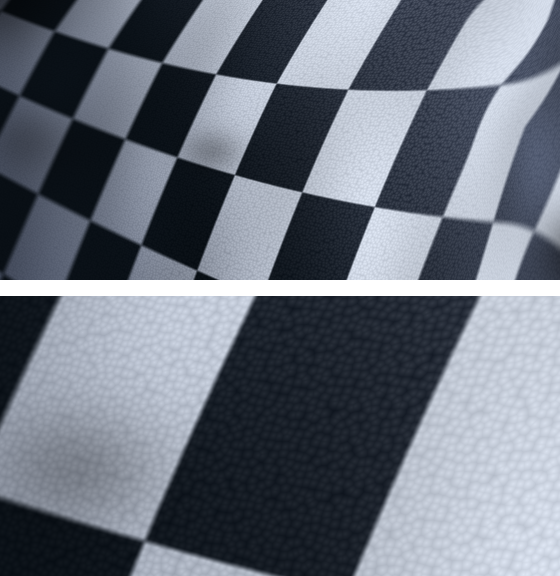
Top: the whole. Bottom: its middle third, enlarged.
Give the GLSL for this pattern, as a WebGL 1 fragment shader.

```glsl
precision highp float;

uniform vec2 u_resolution;

const vec3 DARK_SHADE = vec3(0.035, 0.06, 0.085);
const vec3 DARK_LIT = vec3(0.26, 0.29, 0.36);
const vec3 PALE_SHADE = vec3(0.25, 0.28, 0.35);
const vec3 PALE_LIT = vec3(0.78, 0.81, 0.86);
const vec2 STITCHES = vec2(25.0, 38.0);  // per check, across and down
const float WEAVE_DARK = 0.17;
const float WEAVE_PALE = 0.13;
const float BLUR_NEAR = 0.004;
const float BLUR_FAR = 0.014;
const float FOCUS_X = 1.15;
const float FOLD_X = 1.8;

vec2 hash2(vec2 p) {
  vec2 q = vec2(dot(p, vec2(127.1, 311.7)), dot(p, vec2(269.5, 183.3)));
  return fract(sin(q) * 43758.5);
}

// Distance to the nearest jittered point
float cellular(vec2 p) {
  vec2 cell = floor(p);
  vec2 local = fract(p);
  float nearest = 2.0;
  for (int j = -1; j <= 1; j++) {
    for (int i = -1; i <= 1; i++) {
      vec2 offset = vec2(float(i), float(j));
      vec2 point = offset + 0.15 + 0.7 * hash2(cell + offset);
      nearest = min(nearest, length(point - local));
    }
  }
  return nearest;
}

// Maps the canvas (height 1, y down) to check coordinates on the bent cloth
vec2 clothCoords(float x, float y) {
  float fold = pow(max(x - FOLD_X, 0.0), 2.0);

  // Rows: invert y = top + slope * v + bend * v * v
  float top = 0.038 + x * (0.406 - 0.144 * x) - 1.1 * fold;
  float slope = 0.2525 + x * (0.057 + 0.031 * x) + 3.1 * fold;
  float bend = 0.0195 + x * (0.005 + 0.003 * x);
  float root = sqrt(max(slope * slope + 4.0 * bend * (y - top), 0.0));
  float v = 2.0 * (y - top) / (slope + root);

  // Columns: undo the slant, then the widening to the right
  float straight = x + v * (0.125 + 0.034 * x * x) + 0.02 * min(v, 0.0);
  float u = 5.2 * (straight - 0.195) - 1.5 * smoothstep(0.75, 2.1, straight);
  u += 0.3 * smoothstep(1.65, 1.9, x) * clamp(3.0 * v, -1.0, 1.0);
  return vec2(u, v);
}

// Soft square wave: +1 on even cells, -1 on odd cells
float stripe(float t, float width) {
  float edge = abs(mod(t - 0.5, 2.0) - 1.0) - 0.5;
  return 2.0 * smoothstep(-width, width, edge) - 1.0;
}

float spot(vec2 p, vec2 centre, vec2 size) {
  vec2 d = (p - centre) / size;
  return exp(-dot(d, d));
}

void main() {
  vec2 p = gl_FragCoord.xy / u_resolution.y;
  float height = p.y - 0.5;
  vec2 cloth = clothCoords(p.x, 1.0 - p.y);

  // Checks, softened away from the plane of focus
  float defocus = smoothstep(0.2, 0.95, abs(p.x - FOCUS_X - 0.2 * height));
  float blur = max(mix(BLUR_NEAR, BLUR_FAR, defocus), 0.75 / u_resolution.y);
  float checks = stripe(cloth.x, blur * 4.5) * stripe(cloth.y, blur * 3.0);
  float pale = 0.5 - 0.5 * checks;

  // Light grows from left to right
  float paleLight = smoothstep(-0.3, 1.3, p.x + 0.25 * height);
  float darkLight = smoothstep(0.5, 2.0, p.x + 0.4 * height);
  vec3 darkColour = mix(DARK_SHADE, DARK_LIT, darkLight);
  vec3 paleColour = mix(PALE_SHADE, PALE_LIT, paleLight);

  // Folds, sheen and shaded hollows
  float ripple = sin(cloth.x * 2.1 + cloth.y * 1.3)
               + 0.6 * sin(cloth.x * 3.7 - cloth.y * 2.2 + 1.0);
  float shade = 1.0 + 0.04 * ripple;
  shade -= 0.28 * spot(p, vec2(0.76, 0.46), vec2(0.1, 0.07));
  shade -= 0.25 * spot(p, vec2(0.1, 0.5), vec2(0.16, 0.12));
  shade -= 0.45 * spot(p, vec2(2.05, 0.1), vec2(0.14, 0.16));
  shade -= 0.5 * spot(p, vec2(-0.05, 1.05), vec2(0.28, 0.2));
  darkColour *= 1.0 + 0.3 * spot(p, vec2(1.9, 0.45), vec2(0.1, 0.25));

  // Stitches, clearest in focus
  float weave = 0.45 - cellular(cloth * STITCHES);
  float sharp = mix(1.0, 0.3, defocus);
  darkColour += WEAVE_DARK * weave * sharp * (0.25 + darkLight);
  paleColour += WEAVE_PALE * weave * sharp;

  vec3 colour = mix(darkColour, paleColour, pale) * shade;
  gl_FragColor = vec4(clamp(colour, 0.0, 1.0), 1.0);
}
```
